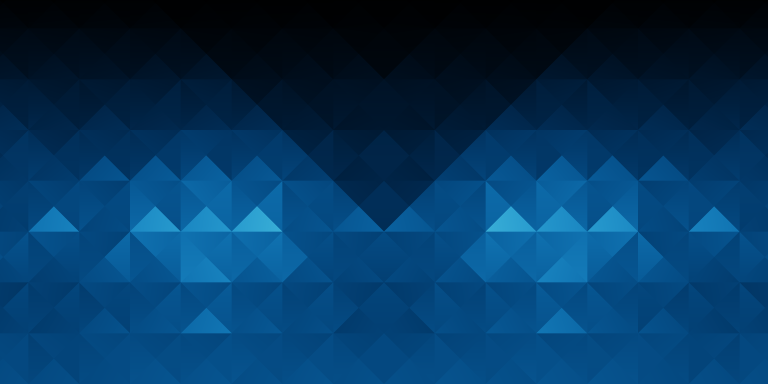
Write a Shadertoy shader that draws this background.

```glsl
const float ROWS = 7.56;   // grid cells along the canvas height
const int SAMPLES = 3;     // antialiasing samples per axis

float hash(vec2 p) {
    return fract(sin(dot(p, vec2(127.1, 311.7))) * 43758.55);
}

float bell(float x, float center, float width) {
    float d = (x - center) / width;
    return exp(-d * d);
}

// 1 when the cell is the chosen one
float isCell(vec2 id, vec2 target) {
    return step(distance(id, target), 0.5);
}

// Direction from the cell centre to the triangle that holds f
vec2 facetDirection(vec2 f) {
    return abs(f.x) > abs(f.y) ? vec2(sign(f.x), 0.0) : vec2(0.0, sign(f.y));
}

// Black through deep blue to cyan
vec3 blueRamp(float v) {
    return vec3(0.7 * v * v * v, v, 2.15 * v - 1.35 * v * v);
}

// Vertical fade with a broad glow on each side
float ambient(vec2 center, float y) {
    float fade = 0.3 * (1.0 - smoothstep(2.2, 8.0, y));
    fade *= 1.0 - 0.18 * bell(y, 1.7, 1.1);
    float glow = bell(center.x, 3.4, 1.7) * bell(center.y, 2.7, 1.5);
    return fade + 0.16 * glow;
}

// Extra light on the upward pointing triangles
float peakLight(vec2 id) {
    float brightRow = step(abs(id.y - 3.0), 0.5) * step(abs(id.x - 3.0), 1.5);
    float upperRow = step(abs(id.y - 4.0), 0.5) * step(abs(id.x - 3.5), 2.0);
    float light = brightRow * (0.32 - 0.035 * id.x) + 0.08 * upperRow;
    light += 0.2 * isCell(id, vec2(6.0, 3.0)) + 0.08 * isCell(id, vec2(0.0, 3.0));
    light += 0.07 * isCell(id, vec2(3.0, 2.0)) + 0.1 * isCell(id, vec2(3.0, 1.0));
    return light;
}

// Extra light on single side triangles
float sideLight(vec2 id, vec2 dir) {
    float inner = step(dir.x, -0.5);
    float outer = step(0.5, dir.x);
    return 0.12 * inner * isCell(id, vec2(5.0, 2.0))
         + 0.08 * outer * isCell(id, vec2(1.0, 2.0))
         + 0.05 * inner * isCell(id, vec2(2.0, 3.0));
}

// Nested dark wedges along the symmetry axis
float wedgeShade(vec2 p) {
    float lower = step(p.x, p.y - 3.0);
    float upper = step(p.x, p.y - 6.0);
    return (1.0 - 0.34 * lower) * (1.0 - 0.25 * upper);
}

float facetLight(vec2 p) {
    vec2 id = floor(p);
    vec2 f = p - id - 0.5;
    vec2 dir = facetDirection(f);
    float light = ambient(id + 0.5, mix(id.y + 0.5 + dir.y / 3.0, p.y, 0.5));

    // Random shade for each triangle and each diamond
    float contrast = id.y < 1.0 ? 0.5 : 1.0;
    float triangle = hash(id * 3.0 + dir) - 0.5;
    float diamond = hash(floor(vec2(p.x + p.y, p.x - p.y)) + 17.0) - 0.5;
    light *= 1.0 + contrast * (0.16 * triangle + 0.18 * diamond);

    // Lit triangles and a soft gradient inside each one
    light += step(dir.y, -0.5) * peakLight(id) + sideLight(id, dir);
    light *= 1.0 + contrast * 0.12 * dot(f, vec2(dir.y, -dir.x));
    return light * wedgeShade(p);
}

void mainImage(out vec4 fragColor, in vec2 fragCoord) {
    vec3 color = vec3(0.0);
    for (int j = 0; j < SAMPLES; j++) {
        for (int i = 0; i < SAMPLES; i++) {
            vec2 offset = (vec2(i, j) + 0.5) / float(SAMPLES) - 0.5;
            vec2 p = fragCoord + offset;
            p.x = abs(p.x - 0.5 * iResolution.x);
            color += blueRamp(facetLight(p * ROWS / iResolution.y));
        }
    }
    fragColor = vec4(color / float(SAMPLES * SAMPLES), 1.0);
}
```
